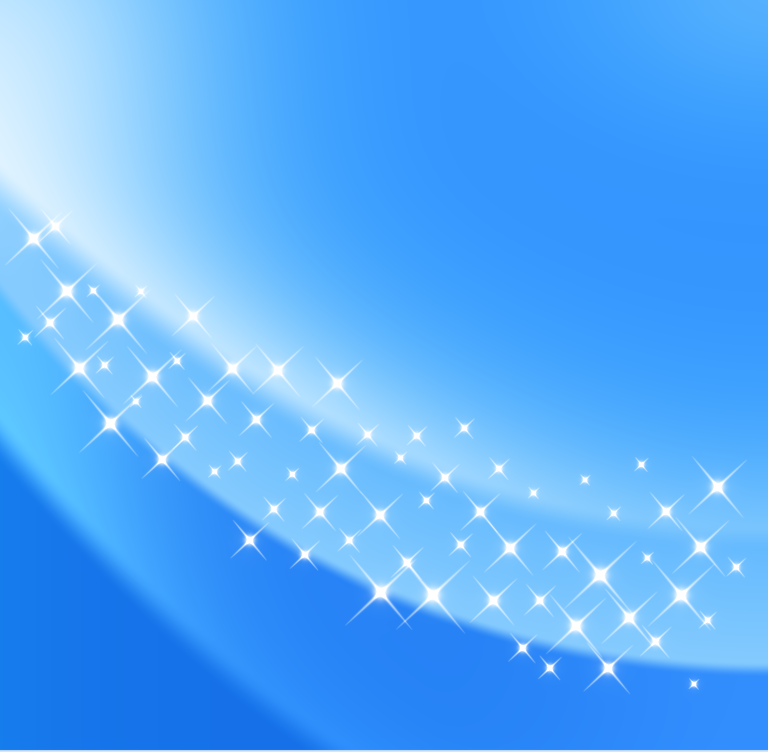
A Shadertoy shader for this background:

```glsl
#define SKY vec3(0.20, 0.575, 0.995)
#define STRIP vec3(0.145, 0.505, 0.96)
#define STRIP_LIGHT vec3(0.33, 0.73, 1.0)
#define DEEP vec3(0.085, 0.44, 0.91)
// Arcs: height at the right side, then square and fourth power rise to the left
#define UPPER_ARC vec3(0.295, 0.46, 0.025)
#define MIDDLE_ARC vec3(0.113, 0.38, 0.126)
#define LOWER_ARC vec3(-0.19, 0.62, 0.0)
#define GLOW_WIDTH 0.125
#define STAR_COUNT 68
#define STAR_MIN 0.010
#define STAR_MAX 0.080

vec3 hash3(float n) {
    vec3 h = fract(vec3(n) * vec3(0.1031, 0.1030, 0.0973));
    h += dot(h, h.yzx + 33.33);
    return fract((h.xxy + h.yzz) * h.zyx);
}

float arcHeight(float x, vec3 arc) {
    float t2 = (1.0 - x) * (1.0 - x);
    return arc.x + arc.y * t2 + arc.z * t2 * t2;
}

// Approximate signed distance, positive above the arc
float arcDistance(vec2 p, vec3 arc) {
    float t = 1.0 - p.x;
    float slope = 2.0 * arc.y * t + 4.0 * arc.z * t * t * t;
    return (p.y - arcHeight(p.x, arc)) / sqrt(1.0 + slope * slope);
}

float spot(vec2 p, vec2 center, vec2 radius) {
    vec2 d = (p - center) / radius;
    return exp(-dot(d, d));
}

// Blue lightened towards white by way of cyan
vec3 lighten(float w) {
    return mix(SKY, vec3(1.0), pow(vec3(clamp(w, 0.0, 1.0)), vec3(1.0, 0.72, 0.6)));
}

vec3 background(vec2 p) {
    float dUpper = arcDistance(p, UPPER_ARC);
    float dMiddle = arcDistance(p, MIDDLE_ARC);
    float dLower = arcDistance(p, LOWER_ARC);
    float left = 1.0 - p.x;

    // Sky with a corner glow and a bright rim
    float rim = mix(0.34, 0.66, smoothstep(0.0, 0.75, left));
    rim *= exp(-pow(max(dUpper, 0.0) / GLOW_WIDTH, 1.3));
    float corner = 0.64 * spot(p, vec2(0.0, 0.92), vec2(0.27, 0.34));
    float light = 1.0 - (1.0 - rim) * (1.0 - corner);
    light += 0.17 * spot(p, vec2(1.02, 1.02), vec2(0.25, 0.16));
    vec3 sky = lighten(min(light, 0.88));

    // Pale band, brighter towards its lower edge
    float across = clamp(dUpper / min(dUpper - dMiddle, -0.001), 0.0, 1.0);
    float bandLight = mix(0.22, 0.40, across) + 0.26 * exp(-p.x / 0.10) * (1.0 - across);
    vec3 band = lighten(bandLight);

    // Strip and deep corner below
    vec3 strip = mix(STRIP, STRIP_LIGHT, exp(-p.x * p.x / 0.045));
    strip += vec3(0.04, 0.06, 0.03) * exp(-max(dLower, 0.0) / 0.07);
    strip += vec3(0.05, 0.05, 0.03) * smoothstep(0.55, 1.0, p.x);
    vec3 deep = DEEP + vec3(0.0, 0.05, 0.02) * exp(-p.x / 0.12);

    vec3 color = mix(deep, strip, smoothstep(-0.03, 0.014, dLower));
    color = mix(color, band, smoothstep(-0.014, 0.007, dMiddle));
    return mix(color, sky, smoothstep(-0.028 - 0.02 * left, 0.006, dUpper));
}

// Tapered ray running both ways along a unit direction
float ray(vec2 d, vec2 dir, float size) {
    float along = abs(dot(d, dir));
    float side = dot(d, vec2(-dir.y, dir.x));
    float taper = max(1.0 - along / size, 0.0);
    float width = 0.0009 + 0.022 * size * taper;
    return sqrt(taper) * exp(-side * side / (width * width));
}

// Round core, soft halo and two crossing rays
float star(vec2 d, float size) {
    float r = length(d);
    float core = 0.0026 + 0.10 * size;
    float glow = exp(-r * r / (core * core)) + 0.38 * exp(-r / (1.1 * core));
    float rays = max(ray(d, vec2(0.73, 0.683), size), ray(d, vec2(-0.64, 0.768), size));
    return glow + 0.75 * rays;
}

void mainImage(out vec4 fragColor, in vec2 fragCoord) {
    vec2 p = fragCoord / iResolution.xy;
    vec2 aspect = vec2(iResolution.x / iResolution.y, 1.0);
    vec3 color = background(p);

    // Stars spread evenly along the band, with jitter
    float shine = 0.0;
    for (int i = 0; i < STAR_COUNT; i++) {
        float n = float(i);
        vec3 h = hash3(n + 7.0);
        float x = 0.03 + 0.93 * (n + h.x) / float(STAR_COUNT);
        float v = fract(n * 0.618034 + 0.12 * h.y);
        v = mix(-0.18, mix(1.0, 1.62, x), v);
        float y = mix(arcHeight(x, MIDDLE_ARC), arcHeight(x, UPPER_ARC), v);
        float size = mix(STAR_MIN, STAR_MAX, pow(h.z, 1.4) * mix(0.7, 1.0, x));
        shine += star((p - vec2(x, y)) * aspect, size);
    }
    color = mix(color, vec3(1.0), clamp(shine, 0.0, 1.0));

    // Thin pale line along the bottom
    color = mix(color, vec3(0.85, 0.9, 0.95), 1.0 - smoothstep(0.0015, 0.0035, p.y));
    fragColor = vec4(color, 1.0);
}
```
